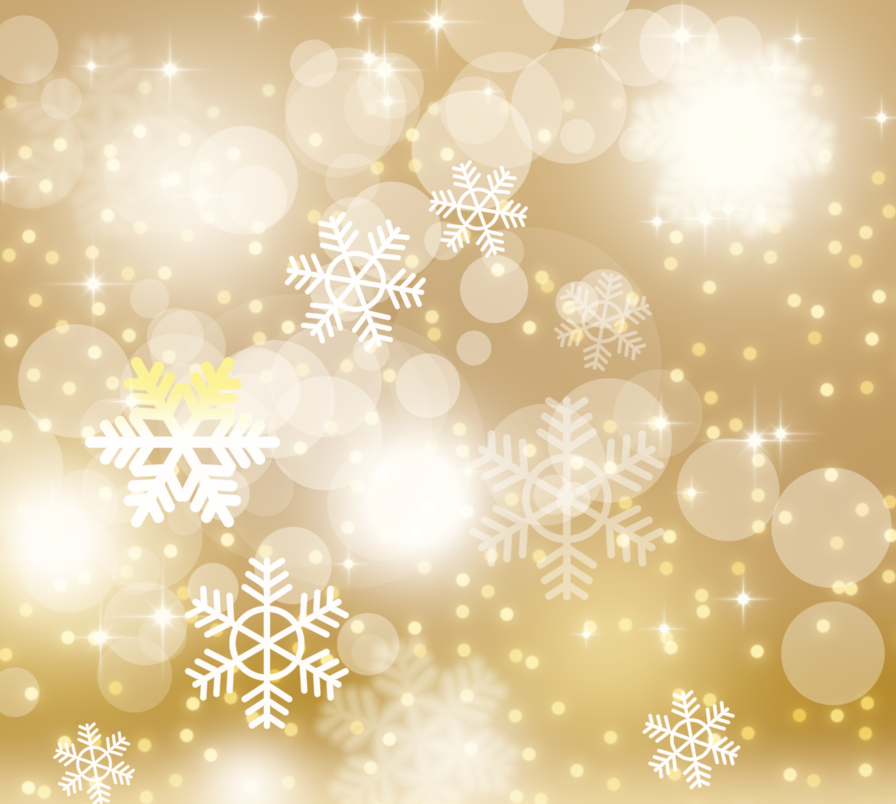
Reproduce this background procedurally as a WebGL 1 fragment shader.

```glsl
precision highp float;
// Golden winter backdrop: soft glows, bokeh discs, gold dots, snowflakes and sparkles.
uniform vec2 u_resolution;

vec2 hash2(vec2 p) {
  vec3 q = fract(p.xyx * vec3(0.1031, 0.1030, 0.0973));
  q += dot(q, q.yzx + 33.33);
  return fract((q.xx + q.yz) * q.zy);
}

float gradientDot(vec2 cell, vec2 offset) {
  return dot(hash2(cell + 40.0) * 2.0 - 1.0, offset);
}

float gradientNoise(vec2 p) {
  vec2 i = floor(p), f = fract(p), u = f * f * (3.0 - 2.0 * f);
  vec2 e = vec2(1.0, 0.0);
  return mix(mix(gradientDot(i, f), gradientDot(i + e, f - e), u.x),
             mix(gradientDot(i + e.yx, f - e.yx), gradientDot(i + 1.0, f - 1.0), u.x), u.y);
}

float glow(vec2 p, vec2 center, float radius) {
  vec2 d = (p - center) / radius;
  return exp(-dot(d, d));
}

// Signed distance to a six-armed flake; ring 1 adds a hub circle, 0 lengthens the twigs.
float flakeDistance(vec2 p, float radius, float tilt, float weight, float ring) {
  vec2 q = p / radius;
  float len = length(q);
  float angle = mod(atan(q.x, q.y) + tilt + 0.5236, 1.0472) - 0.5236;
  q = len * vec2(cos(angle), abs(sin(angle)));
  float d = length(q - vec2(clamp(q.x, 0.0, 0.96), 0.0));
  for (int k = 0; k < 3; k++) {
    vec2 twig = q - vec2(0.33 + 0.15 * ring + 0.18 * float(k), 0.0);
    vec2 dir = vec2(0.55, 0.835);
    float reach = 0.31 - 0.05 * float(k);
    d = min(d, length(twig - dir * clamp(dot(twig, dir), 0.0, reach)));
  }
  d = min(d, abs(len - 0.40) + 1.0 - ring);
  return (d - weight) * radius;
}

vec3 backdrop(vec2 p) {
  float n = gradientNoise(p * vec2(2.6, 3.0) + 3.0);
  vec3 col = mix(vec3(0.72, 0.57, 0.35), vec3(0.82, 0.68, 0.44), clamp(0.5 + n, 0.0, 1.0));
  col = mix(col, vec3(0.70, 0.56, 0.40), 0.7 * glow(p, vec2(0.36, 0.50), 0.14));
  float band = exp(-pow((p.y - 0.14) / 0.09, 2.0));
  col = mix(col, vec3(0.71, 0.54, 0.16), band * 0.9);
  col = mix(col, vec3(0.94, 0.86, 0.66), smoothstep(0.10, -0.02, p.y) * 0.9);
  // Cream haze below, white light above
  col = mix(col, vec3(0.95, 0.87, 0.62), 0.85 * glow(p, vec2(0.76, 0.20), 0.16));
  col = mix(col, vec3(0.96, 0.89, 0.64), 0.9 * glow(p, vec2(0.06, 0.31), 0.18));
  col = mix(col, vec3(0.95, 0.90, 0.81), 0.7 * glow(p, vec2(0.25, 0.80), 0.23));
  col = mix(col, vec3(0.96, 0.92, 0.84), 0.65 * glow(p, vec2(0.91, 0.82), 0.22));
  float light = 1.3 * glow(p, vec2(0.515, 0.38), 0.11) + 1.2 * glow(p, vec2(0.07, 0.33), 0.085)
              + 1.3 * glow(p, vec2(0.91, 0.83), 0.11) + 0.8 * glow(p, vec2(0.56, 0.07), 0.10)
              + 0.9 * glow(p, vec2(0.31, 0.02), 0.07) + 0.7 * glow(p, vec2(0.24, 0.75), 0.12);
  return mix(col, vec3(1.0, 0.99, 0.97), min(light, 1.0));
}

void main() {
  float px = 1.0 / u_resolution.y;
  vec2 p = gl_FragCoord.xy * px;
  float width = u_resolution.x * px;
  vec3 col = backdrop(p);

  // Translucent bokeh discs in loose clusters, a few of them very wide and faint
  for (int i = 0; i < 88; i++) {
    float k = float(i);
    vec2 cluster = hash2(vec2(floor(k / 3.0), 23.0));
    vec2 a = mix(cluster, hash2(vec2(k, 7.3)), 0.3) * 1.2 - 0.1, b = hash2(vec2(k, 51.7));
    float wide = step(84.5, k);
    float radius = mix(mix(0.02, 0.078, b.x), 0.17, wide);
    vec2 center = vec2(a.x * width, 0.19 + 0.83 * a.y);
    float disc = smoothstep(px, -px, length(p - center) - radius);
    col = mix(col, vec3(1.0, 0.98, 0.94), disc * mix(mix(0.17, 0.46, b.y), 0.12, wide));
  }

  // Out-of-focus flakes
  for (int i = 0; i < 3; i++) {
    float k = float(i);
    vec2 q = p - vec2(0.13 + 0.39 * k, 0.83 - 0.75 * (1.0 - abs(k - 1.0)));
    float ghost = smoothstep(0.014, -0.008, flakeDistance(q, 0.12, 0.2 * k, 0.06, 1.0));
    col = mix(col, vec3(1.0, 0.99, 0.94), ghost * (0.25 + 0.2 * k));
  }

  // Small gold dots on a jittered grid, screened over the light
  vec2 cell = floor(p / 0.05);
  for (int j = 0; j < 9; j++) {
    vec2 id = cell + vec2(mod(float(j), 3.0), floor(float(j) / 3.0)) - 1.0;
    vec2 h = hash2(id + 91.0), t = hash2(id + 213.0);
    float r = length(p - (id + 0.1 + 0.8 * h) * 0.05);
    float shown = step(t.x, 0.58) * smoothstep(0.90, 0.80, id.y * 0.05);
    float dotLight = smoothstep(0.0105, 0.005, r) + 0.3 * exp(-r * r / 0.00022);
    vec3 tint = mix(vec3(0.72, 0.48, 0.10), vec3(0.98, 0.86, 0.55), t.y);
    col = 1.0 - (1.0 - col) * (1.0 - tint * min(shown * dotLight, 1.0));
  }

  // Sharp flakes in two staggered columns
  for (int i = 0; i < 8; i++) {
    float row = floor(float(i) / 2.0), side = mod(float(i), 2.0);
    float odd = mod(row, 2.0) * 2.0 - 1.0;
    float third = 1.0 - step(0.5, abs(row - 2.0));
    vec2 center = mix(vec2(0.362 - 0.055 * row - 0.08 * odd, 0.65 - 0.2 * row - 0.05 * third),
                      vec2(0.645 + 0.055 * row + 0.05 * odd, 0.74 - 0.1 * row - 0.04 * row * row), side);
    float radius = mix(0.087 + 0.054 * row - 0.022 * row * row, 0.061 + 0.066 * third, side);
    float bold = (1.0 - side) * (1.0 - step(0.5, abs(row - 1.0)));
    float faint = side * (1.0 - step(0.6, abs(row - 1.5)));
    vec2 q = p - center;
    float tilt = mix(0.18 * odd * (row - 2.0), 0.5236, bold);
    float d = flakeDistance(q, radius, tilt, 0.037 + 0.022 * bold, 1.0 - bold);
    vec3 tint = mix(vec3(1.0), vec3(0.99, 0.95, 0.57), bold * smoothstep(0.0, 0.08, q.y));
    col = mix(col, tint, smoothstep(px, -px, d) * (0.97 - 0.53 * faint));
  }

  // Four-pointed sparkles, denser toward the top
  for (int i = 0; i < 36; i++) {
    vec2 a = hash2(vec2(float(i), 131.0)), b = hash2(vec2(float(i), 177.0));
    vec2 d = abs(p - vec2(a.x * width, 0.98 - 0.8 * pow(a.y, 1.6)));
    float size = mix(0.025, 0.10, b.x * b.x), r = length(d);
    vec2 arms = exp(-d.yx / 0.0017) * pow(max(1.0 - d / size, 0.0), vec2(1.3));
    float rays = exp(-abs(d.x - d.y) / 0.002) * max(1.0 - r / (size * 0.4), 0.0);
    float shine = arms.x + arms.y + 0.6 * rays + glow(d, vec2(0.0), 0.13 * size) + 0.4 * exp(-r / (size * 0.3));
    col = mix(col, vec3(1.0, 0.99, 0.95), min(shine * (0.65 + 0.35 * b.y), 1.0));
  }

  gl_FragColor = vec4(col, 1.0);
}
```
